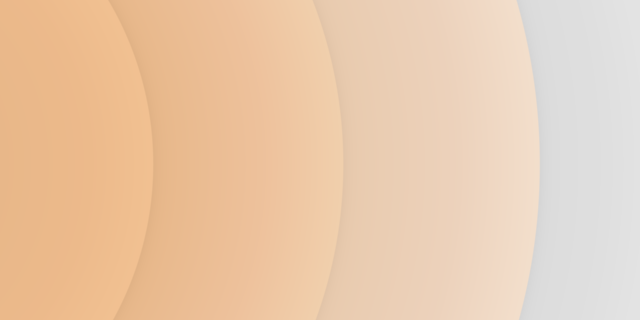
Reproduce this background procedurally as a Shadertoy shader.

```glsl
const int LAYERS = 4;
const float CENTER_Y = 0.487;
const float SHADOW_WIDTH = 0.018;
const float SHADOW_DEPTH = 0.035;
const float MID_STOP = 0.58;

// Bounding circles of the layers: center x, radius
const vec2 RINGS[5] = vec2[5](
    vec2(-0.526, 0.525), vec2(-0.526, 1.005), vec2(-0.341, 1.414),
    vec2(-0.154, 1.841), vec2(0.030, 2.000));

// Ramp of each layer from its inner to its outer edge
const vec3 INNER[4] = vec3[4](
    vec3(0.910, 0.718, 0.537), vec3(0.908, 0.720, 0.540),
    vec3(0.912, 0.793, 0.680), vec3(0.862));
const vec3 MIDDLE[4] = vec3[4](
    vec3(0.926, 0.728, 0.545), vec3(0.931, 0.757, 0.610),
    vec3(0.926, 0.822, 0.735), vec3(0.873));
const vec3 OUTER[4] = vec3[4](
    vec3(0.945, 0.755, 0.570), vec3(0.943, 0.812, 0.675),
    vec3(0.951, 0.872, 0.798), vec3(0.890));

float ringDistance(vec2 p, vec2 ring) {
    return length(p - vec2(ring.x, CENTER_Y)) - ring.y;
}

vec3 ramp(int layer, float t) {
    vec3 lower = mix(INNER[layer], MIDDLE[layer], clamp(t / MID_STOP, 0.0, 1.0));
    return mix(lower, OUTER[layer], clamp((t - MID_STOP) / (1.0 - MID_STOP), 0.0, 1.0));
}

void mainImage(out vec4 fragColor, in vec2 fragCoord) {
    vec2 p = fragCoord / iResolution.y;
    float pixel = 1.0 / iResolution.y;
    vec3 color = INNER[0];

    // Stack the layers outward, each shaded between its two edges
    for (int i = 0; i < LAYERS; i++) {
        float inner = ringDistance(p, RINGS[i]);
        float outer = ringDistance(p, RINGS[i + 1]);
        float t = clamp(inner / max(inner - outer, 0.001), 0.0, 1.0);
        vec3 shade = ramp(i, t);

        // Soft shadow cast by the disc above; the core casts none
        if (i > 0) shade *= 1.0 - SHADOW_DEPTH * exp(-max(inner, 0.0) / SHADOW_WIDTH);

        float coverage = i == 0 ? 1.0 : smoothstep(-pixel, pixel, inner);
        color = mix(color, shade, coverage);
    }

    fragColor = vec4(color, 1.0);
}
```
